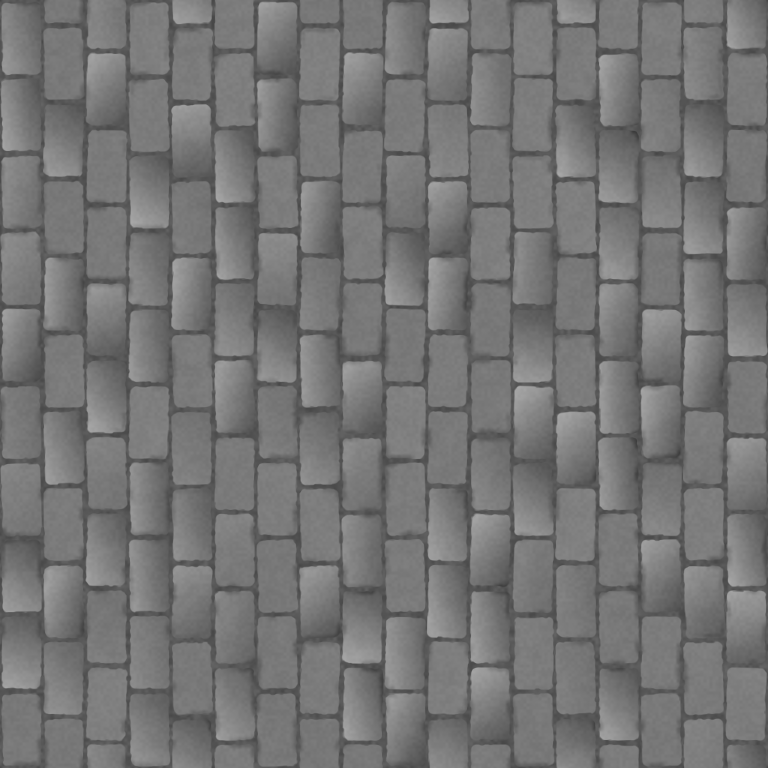
Give the GLSL for this texture map, as a Shadertoy shader.

```glsl
#define GRID vec2(18.0, 10.0)
#define BRICK_HALF vec2(0.0259, 0.0474)
#define CORNER_RADIUS 0.0075
#define MAX_TILT 0.035
#define MAX_SHIFT 0.0007
#define EDGE_WEAR 0.0016
#define STONE_GREY 0.485
#define MORTAR_GREY 0.335
#define GRADIENT_DEPTH 0.125
#define SMUDGE_DEPTH 0.10
#define GRAIN 0.03

float hash(vec2 p) {
    vec3 q = fract(vec3(p.xyx) * 0.1031);
    q += dot(q, q.yzx + 33.33);
    return fract((q.x + q.y) * q.z);
}

// Value noise that wraps after one canvas
float noise(vec2 uv, float cells) {
    vec2 p = uv * cells;
    vec2 i = floor(p), f = fract(p);
    f = f * f * (3.0 - 2.0 * f);
    vec2 a = mod(i, cells), b = mod(i + 1.0, cells);
    return mix(mix(hash(a), hash(vec2(b.x, a.y)), f.x),
               mix(hash(vec2(a.x, b.y)), hash(b), f.x), f.y);
}

float roundedBox(vec2 p, vec2 halfSize, float radius) {
    vec2 q = abs(p) - halfSize + radius;
    return length(max(q, 0.0)) + min(max(q.x, q.y), 0.0) - radius;
}

// Flat or diagonally shaded stone; the lit side mostly faces left
float stoneShade(vec2 p, vec2 id) {
    float strength = smoothstep(0.3, 0.8, hash(id + 17.0));
    float angle = 3.14159 + (hash(id + 41.0) - 0.5) * 2.8;
    float slope = dot(p / BRICK_HALF, vec2(cos(angle), sin(angle)));
    float tone = STONE_GREY + (hash(id + 73.0) - 0.5) * 0.035;
    return tone + GRADIENT_DEPTH * strength * slope;
}

void mainImage(out vec4 fragColor, in vec2 fragCoord) {
    vec2 uv = fragCoord / iResolution.xy;
    float pixel = 1.0 / min(iResolution.x, iResolution.y);

    // Columns step down by a third of a brick
    vec2 cell = uv * GRID;
    float column = floor(cell.x);
    cell.y += mod(column, 3.0) / 3.0;
    vec2 id = mod(vec2(column, floor(cell.y)), GRID);
    vec2 p = (fract(cell) - 0.5) / GRID;

    // Uneven laying
    vec2 shift = vec2(hash(id + 5.0), hash(id + 9.0)) - 0.5;
    p -= 2.0 * MAX_SHIFT * shift;
    float tilt = (hash(id + 29.0) - 0.5) * 2.0 * MAX_TILT;
    p += tilt * vec2(p.y, -p.x);

    // Worn outline
    float wear = noise(uv, 180.0) * 0.6 + noise(uv, 70.0) * 0.4;
    float chipped = smoothstep(0.35, 0.8, wear);
    float edge = roundedBox(p, BRICK_HALF, CORNER_RADIUS) + EDGE_WEAR * chipped;
    float stoneMask = 1.0 - smoothstep(-pixel, pixel, edge);

    // Soft dirt along the stone edges
    float dirt = smoothstep(0.55, 0.9, noise(uv + 0.37, 40.0));
    float stone = stoneShade(p, id);
    stone -= SMUDGE_DEPTH * dirt * smoothstep(-0.008, 0.0, edge);
    stone += GRAIN * (noise(uv, 256.0) - 0.5) + GRAIN * 0.6 * (noise(uv, 60.0) - 0.5);

    // Mottled mortar
    float mortar = MORTAR_GREY + 0.07 * (noise(uv, 220.0) - 0.5)
                 + 0.05 * (noise(uv, 90.0) - 0.5);

    fragColor = vec4(vec3(mix(mortar, stone, stoneMask)), 1.0);
}
```
